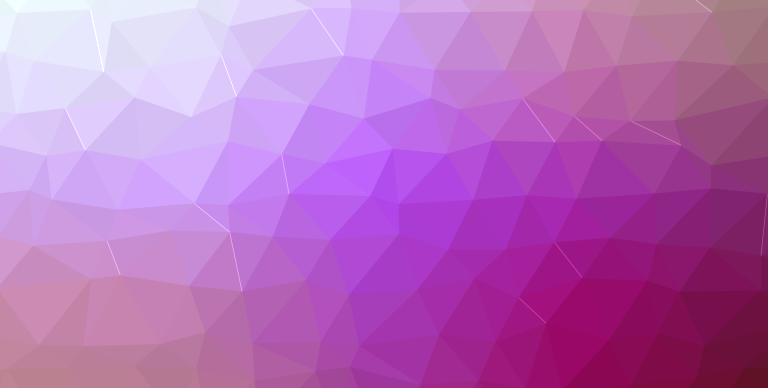
Give the GLSL for this background, as a Shadertoy shader.

```glsl
// Low-poly backdrop: flat triangular facets tinted by a white-violet-crimson gradient.

#define FACET_SIZE vec2(0.147, 0.116)  // lattice spacing, in canvas heights
#define LATTICE_SHIFT vec2(0.03, 0.025)
#define JITTER 0.58                    // vertex scatter, in lattice steps
#define TINT_SCATTER 0.05              // brightness spread between facets
#define SEAM_RARITY 0.975              // facets above this hash get a bright seam
#define SEAM_LIGHT 0.2

vec2 hash22(vec2 p) {
    vec3 q = fract(p.xyx * vec3(0.1031, 0.1030, 0.0973));
    q += dot(q, q.yzx + 33.33);
    return fract((q.xx + q.yz) * q.zy);
}

// Piecewise linear blend of five colours, x in 0..4
vec3 ramp(float x, vec3 a, vec3 b, vec3 c, vec3 d, vec3 e) {
    vec4 t = clamp(x - vec4(0, 1, 2, 3), 0.0, 1.0);
    return mix(mix(mix(mix(a, b, t.x), c, t.y), d, t.z), e, t.w);
}

// Smooth colour field over the canvas, uv in 0..1
vec3 gradientMesh(vec2 uv) {
    vec2 g = 4.0 * clamp(uv, 0.0, 1.0);
    vec3 bottom = ramp(g.x, vec3(188, 132, 145), vec3(182, 120, 148),
        vec3(160, 55, 158), vec3(146, 5, 88), vec3(92, 18, 35));
    vec3 lower = ramp(g.x, vec3(203, 140, 178), vec3(194, 125, 182),
        vec3(168, 60, 195), vec3(158, 10, 115), vec3(115, 18, 75));
    vec3 middle = ramp(g.x, vec3(210, 168, 245), vec3(203, 156, 248),
        vec3(178, 72, 242), vec3(164, 42, 178), vec3(125, 40, 105));
    vec3 upper = ramp(g.x, vec3(225, 219, 251), vec3(222, 206, 250),
        vec3(195, 130, 248), vec3(190, 100, 172), vec3(150, 90, 115));
    vec3 top = ramp(g.x, vec3(236, 250, 253), vec3(232, 236, 252),
        vec3(212, 175, 248), vec3(203, 143, 180), vec3(160, 128, 125));
    return ramp(g.y, bottom, lower, middle, upper, top) / 255.0;
}

// Scattered vertex of a sheared lattice
vec2 vertex(vec2 id) {
    vec2 p = id + JITTER * (hash22(id + 57.0) - 0.5);
    return vec2(p.x + 0.5 * p.y, p.y) * FACET_SIZE + LATTICE_SHIFT;
}

// Signed distance to the line a-b, positive on its left
float edgeDistance(vec2 p, vec2 a, vec2 b) {
    vec2 e = normalize(b - a), r = p - a;
    return e.x * r.y - e.y * r.x;
}

// Facet colour in rgb, premultiplied by its coverage in a
vec4 facet(vec2 p, vec2 a, vec2 b, vec2 c, vec2 id, float aspect, float px) {
    float seamEdge = edgeDistance(p, b, c);
    float inside = min(seamEdge, min(edgeDistance(p, a, b), edgeDistance(p, c, a)));
    float cover = smoothstep(-px, px, inside);
    vec2 rnd = hash22(id + 211.0);
    vec3 col = gradientMesh((a + b + c) / vec2(3.0 * aspect, 3.0));
    col *= 1.0 + TINT_SCATTER * (rnd.x - 0.5);
    col += SEAM_LIGHT * step(SEAM_RARITY, rnd.y) * (1.0 - smoothstep(0.0, 2.0 * px, seamEdge));
    return vec4(col, 1.0) * cover;
}

void mainImage(out vec4 fragColor, in vec2 fragCoord) {
    vec2 p = fragCoord / iResolution.y;
    float aspect = iResolution.x / iResolution.y;
    float px = 0.7 / iResolution.y;

    vec2 cell = (p - LATTICE_SHIFT) / FACET_SIZE;
    cell = floor(vec2(cell.x - 0.5 * cell.y, cell.y));

    // Gather the two facets of every nearby lattice cell
    vec4 sum = vec4(0.0);
    for (int j = -1; j <= 1; j++) {
        for (int i = -1; i <= 1; i++) {
            vec2 id = cell + vec2(i, j);
            vec2 a = vertex(id), b = vertex(id + vec2(1, 0));
            vec2 c = vertex(id + vec2(0, 1)), d = vertex(id + 1.0);
            sum += facet(p, a, b, c, id, aspect, px);
            sum += facet(p, d, c, b, id + 0.5, aspect, px);
        }
    }
    fragColor = vec4(clamp(sum.rgb / max(sum.a, 1e-4), 0.0, 1.0), 1.0);
}
```
